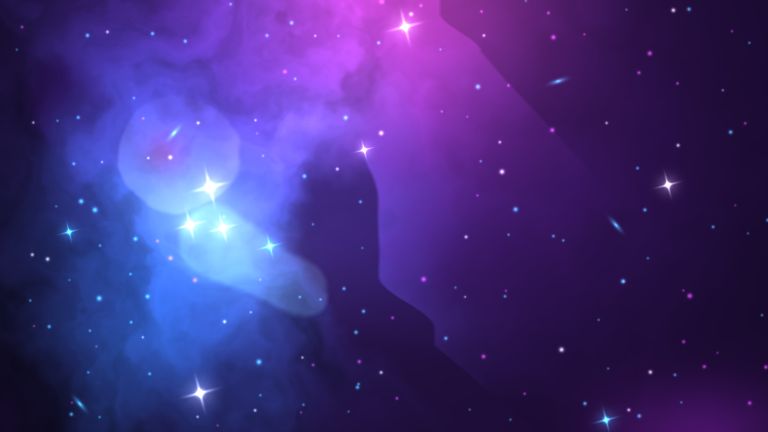
This background is drawn by a WebGL 1 fragment shader. Its source:

```glsl
precision highp float;
uniform vec2 u_resolution;

const vec3 NIGHT = vec3(0.07, 0.03, 0.14);
const vec3 WHITE = vec3(1.0, 0.95, 1.0);
const vec3 CYAN = vec3(0.25, 0.8, 0.95);
const vec3 PINK = vec3(0.8, 0.25, 0.8);

float hash(vec2 p) {
  return fract(sin(dot(p, vec2(127.1, 311.7))) * 43758.5453);
}

float noise(vec2 p) {
  vec2 i = floor(p), f = fract(p);
  f = f * f * (3.0 - 2.0 * f);
  return mix(mix(hash(i), hash(i + vec2(1.0, 0.0)), f.x),
             mix(hash(i + vec2(0.0, 1.0)), hash(i + 1.0), f.x), f.y);
}

float fbm(vec2 p) {
  float sum = 0.0, amp = 0.5;
  for (int i = 0; i < 5; i++) {
    sum += amp * noise(p);
    p = mat2(1.6, 1.2, -1.2, 1.6) * p + 3.7;
    amp *= 0.5;
  }
  return sum;
}

float glow(vec2 p, vec2 center, vec2 radii) {
  vec2 q = (p - center) / radii;
  return exp(-dot(q, q));
}

float below(float low, float high, float v) {
  return 1.0 - smoothstep(low, high, v);
}

float capsule(vec2 p, vec2 a, vec2 b, float radius) {
  vec2 d = b - a;
  return length(p - a - d * clamp(dot(p - a, d) / dot(d, d), 0.0, 1.0)) - radius;
}

vec2 rotate(vec2 p, float angle) {
  float c = cos(angle), s = sin(angle);
  return vec2(c * p.x + s * p.y, c * p.y - s * p.x);
}

// Round core, soft halo and four thin rays
vec3 sparkle(vec2 p, vec2 center, float size, vec3 color) {
  vec2 q = rotate(p - center, 0.25) / size;
  float rays = glow(q, vec2(0.0), vec2(2.6, 0.3)) + glow(q, vec2(0.0), vec2(0.3, 2.6));
  float core = exp(-dot(q, q) * 1.6);
  return color * (core + 0.55 * rays + 0.22 * exp(-dot(q, q) * 0.12));
}

// Tilted spindle of light
vec3 galaxy(vec2 p, vec2 center, float angle) {
  vec2 q = rotate(p - center, angle);
  return CYAN * (0.5 * glow(q, vec2(0.0), vec2(0.018, 0.005))
               + 0.4 * glow(q, vec2(0.0), vec2(0.006, 0.003)));
}

vec3 starLayer(vec2 p, float cell, float seed) {
  vec2 id = floor(p / cell);
  vec2 center = (id + 0.15 + 0.7 * vec2(hash(id + seed), hash(id + seed + 17.3))) * cell;
  float kind = hash(id + seed + 41.9);
  vec3 color = mix(CYAN, PINK, step(0.55, kind));
  color = mix(color, WHITE, step(0.83, kind));
  float rank = hash(id + seed + 73.1);
  float size = mix(0.0028, 0.0055, rank * rank);
  float shown = step(0.5, hash(id + seed + 91.7));
  return color * shown * (0.35 + 0.5 * rank) * glow(p, center, vec2(size));
}

vec3 nebula(vec2 p, vec2 w, float cloud) {
  // Broad light
  vec3 col = NIGHT;
  col += vec3(0.20, 0.07, 0.33) * glow(p, vec2(0.85, 0.75), vec2(0.75, 0.60));
  col += vec3(0.58, 0.19, 0.42) * glow(p, vec2(0.92, 1.02), vec2(0.33));
  col += vec3(0.07, 0.11, 0.27) * glow(w, vec2(0.40, 0.62), vec2(0.45, 0.50));
  col += vec3(0.00, 0.24, 0.34) * glow(w, vec2(0.42, 0.38), vec2(0.36, 0.32));
  col += vec3(0.06, 0.11, 0.16) * glow(w, vec2(0.72, 0.68), vec2(0.13));
  col += vec3(0.20, 0.04, 0.25) * glow(p, vec2(1.62, -0.02), vec2(0.22, 0.13));

  // Cloud texture, strongest on the left
  float leftSide = below(0.65, 1.1, p.x);
  col *= 1.0 + (cloud - 0.48) * mix(0.25, 1.2, leftSide);
  float patchDark = glow(w, vec2(0.15, 0.78), vec2(0.11, 0.08));
  col = mix(col, vec3(0.17, 0.05, 0.33), 0.65 * patchDark);

  // Dark channel between two cloud banks
  float bank = 0.87 + 0.13 * below(0.24, 0.36, p.y) + 1.2 * max(0.2 - p.y, 0.0)
             - 0.05 * smoothstep(0.54, 0.70, p.y) + 0.05 * (w.x - p.x);
  float shore = 0.69 + 0.12 * below(0.26, 0.46, p.y) + 0.7 * max(0.25 - p.y, 0.0);
  float channel = smoothstep(-0.02, 0.06, w.x - shore) * below(0.0, 0.012, p.x - bank)
                * below(0.50, 0.67, w.y);
  vec3 channelColor = mix(vec3(0.12, 0.05, 0.22), vec3(0.21, 0.13, 0.43), smoothstep(0.1, 0.5, p.y));
  col = mix(col, channelColor, 0.8 * channel);
  float bankRim = smoothstep(0.0, 0.01, p.x - bank) * exp(-9.0 * max(p.x - bank, 0.0));
  col += vec3(0.05, 0.05, 0.11) * bankRim * below(0.50, 0.66, p.y) * smoothstep(0.05, 0.3, p.y);

  // Shaded fold at the upper right
  float fold = p.x - 1.01 - 0.1 * below(0.88, 0.97, p.y) - 0.9 * max(0.88 - p.y, 0.0)
             - 0.06 * (w.x - p.x);
  col *= 1.0 - 0.2 * smoothstep(0.0, 0.012, fold) * exp(-2.5 * max(fold, 0.0))
             * smoothstep(0.50, 0.80, p.y);

  // Rounded bubble and the lobe below it
  vec2 bend = 0.2 * (w - p);
  float bubble = length((p + bend - vec2(0.42, 0.64)) * vec2(1.0, 1.05)) - 0.135;
  float bubbleLight = below(-0.006, 0.006, bubble) * (0.4 + 0.6 * exp(12.0 * min(bubble, 0.0)));
  col += vec3(0.12, 0.12, 0.09) * bubbleLight * below(0.60, 0.85, p.y);
  col += vec3(0.16, -0.04, -0.04) * glow(p, vec2(0.38, 0.65), vec2(0.05));
  float lobe = capsule(p + bend, vec2(0.50, 0.45), vec2(0.70, 0.33), 0.075);
  col += vec3(0.08, 0.13, 0.13) * below(-0.012, 0.008, lobe);

  // Cyan heart
  col += vec3(0.20, 0.32, 0.14) * glow(rotate(p - vec2(0.48, 0.48), -0.7), vec2(0.0), vec2(0.17, 0.10));
  return col * mix(0.75, 1.0, smoothstep(0.0, 0.25, p.x));
}

void main() {
  vec2 p = gl_FragCoord.xy / u_resolution.y;
  p.x *= 16.0 * u_resolution.y / (9.0 * u_resolution.x);
  vec2 warp = vec2(fbm(p * 5.0), fbm(p * 5.0 + 19.0)) - 0.48;
  vec3 col = nebula(p, p + 0.28 * warp, fbm(p * 4.0 + 2.5 * warp));

  // Scattered stars
  for (int i = 0; i < 2; i++) {
    float layer = float(i);
    col += starLayer(p, 0.125 - 0.03 * layer, 5.0 + 31.0 * layer);
  }

  // Leading stars
  col += sparkle(p, vec2(0.938, 0.938), 0.0105, WHITE);
  col += sparkle(p, vec2(0.486, 0.567), 0.0115, WHITE);
  col += sparkle(p, vec2(0.463, 0.090), 0.0110, WHITE);
  col += sparkle(p, vec2(1.546, 0.572), 0.0080, WHITE);
  col += sparkle(p, vec2(0.440, 0.479), 0.0085, WHITE);
  col += sparkle(p, vec2(0.516, 0.472), 0.0080, WHITE);
  col += sparkle(p, vec2(0.843, 0.653), 0.0060, WHITE);
  col += sparkle(p, vec2(1.403, 0.028), 0.0080, CYAN);
  col += sparkle(p, vec2(0.625, 0.430), 0.0075, CYAN);
  col += sparkle(p, vec2(0.160, 0.463), 0.0065, CYAN);

  // Distant galaxies
  col += galaxy(p, vec2(1.292, 0.812), 0.3);
  col += galaxy(p, vec2(1.426, 0.479), -0.85);
  col += galaxy(p, vec2(0.185, 0.065), -0.85);
  col += galaxy(p, vec2(0.403, 0.692), 0.85);

  gl_FragColor = vec4(clamp(col, 0.0, 1.0), 1.0);
}
```
